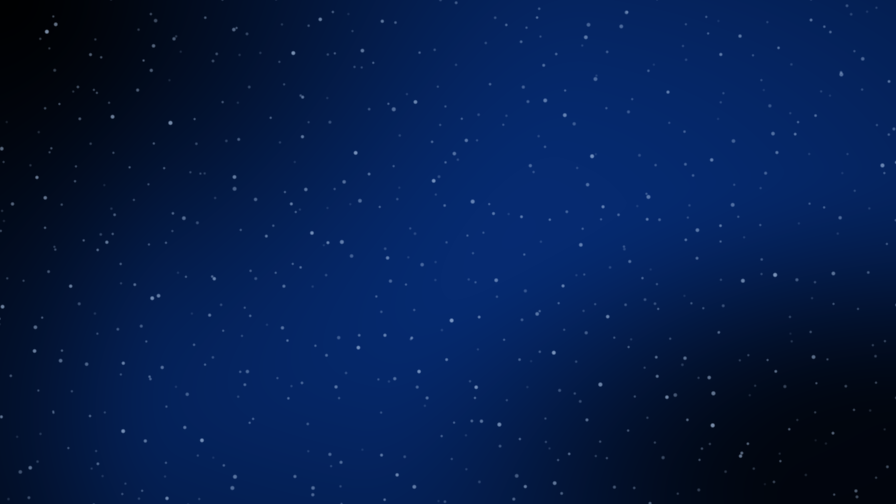
Give the GLSL for this background, as a Shadertoy shader.

```glsl
// A deep blue night sky with small pale stars.
// A soft glow is dimmed by two elliptical shadows in opposite corners;
// jittered grids at several angles scatter the stars over it.

vec3 hash3(vec2 cell) {
    vec3 p = fract(vec3(cell.xyx) * vec3(0.1031, 0.1030, 0.0973));
    p += dot(p, p.yxz + 33.33);
    return fract((p.xxy + p.yzz) * p.zyx);
}

// Brightness of the glow; p is in canvas heights, uv spans 0 to 1.
float glow(vec2 p, vec2 uv, float aspect) {
    vec2 toCentre = uv - vec2(0.55, 0.55);
    float light = exp(-0.8 * dot(toCentre, toCentre));

    // Upper left shadow
    float upper = length((p - vec2(0.0, 1.0)) * vec2(0.8, 1.0));
    light *= smoothstep(-0.12, 0.95, upper);

    // Lower right shadow, wider than it is tall
    float lower = length((p - vec2(aspect - 0.03, 0.05)) * vec2(0.6, 1.0));
    light *= mix(0.17, 1.0, smoothstep(0.1, 0.63, lower));

    // Dim left edge
    return light * mix(0.5, 1.0, smoothstep(-0.05, 0.2, uv.x));
}

// Opacity of one layer of stars, at most one star per cell.
float starLayer(vec2 p, float layer, float pixel) {
    float angle = 0.4 + layer * 1.1;
    mat2 turn = mat2(cos(angle), sin(angle), -sin(angle), cos(angle));
    vec2 grid = turn * p * 12.5 + layer * 37.0;
    vec2 cell = floor(grid);

    vec3 place = hash3(cell + 200.0);
    vec3 look = hash3(cell + 517.0);
    vec2 offset = fract(grid) - mix(vec2(0.1), vec2(0.9), place.xy);

    float size = look.x * look.x * look.x;
    float radius = mix(0.0019, 0.0039, size);
    float soft = 0.5 * pixel + 0.0012;
    float disc = 1.0 - smoothstep(radius - soft, radius + soft, length(offset) / 12.5);
    float strength = mix(0.12, 0.42, look.y) + 0.28 * size;
    return disc * strength * step(place.z, 0.75);
}

void mainImage(out vec4 fragColor, in vec2 fragCoord) {
    vec2 uv = fragCoord / iResolution.xy;
    vec2 p = fragCoord / iResolution.y;
    float aspect = iResolution.x / iResolution.y;

    vec3 color = vec3(0.022, 0.166, 0.442) * glow(p, uv, aspect);

    // Stars
    for (int i = 0; i < 3; i++) {
        float star = starLayer(p, float(i), 1.0 / iResolution.y);
        color = mix(color, vec3(0.72, 0.82, 0.95), star);
    }

    fragColor = vec4(color, 1.0);
}
```
